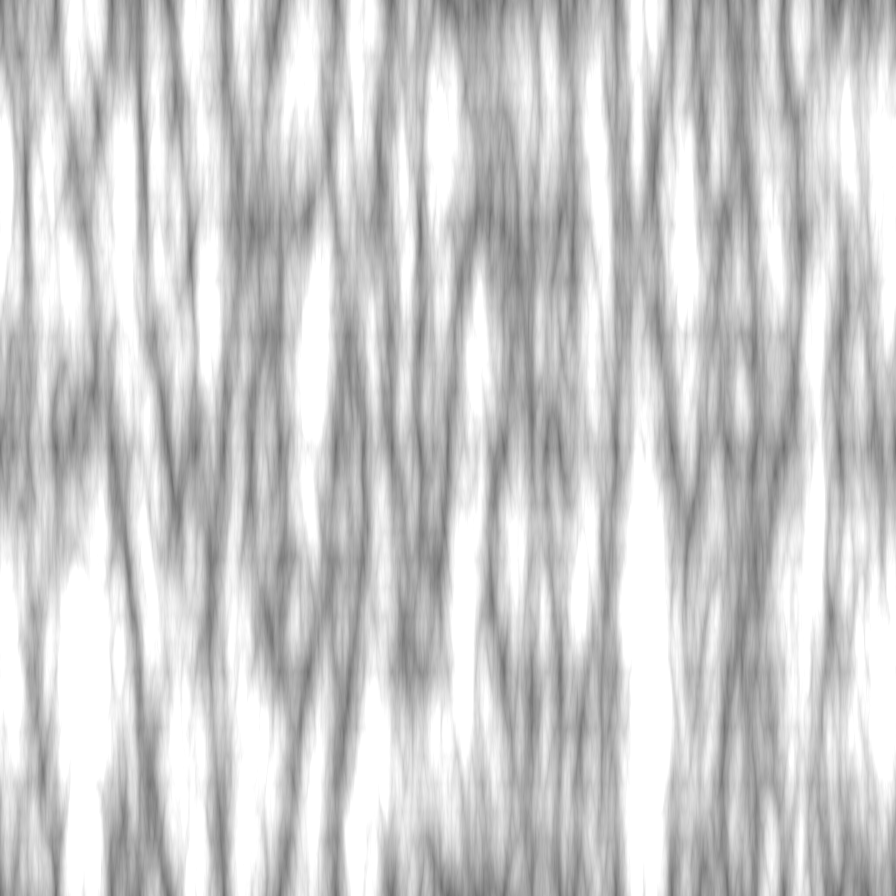
A WebGL 2 fragment shader for this texture:

```glsl
#version 300 es
precision highp float;
// Tiling grey fibres: vertically stretched turbulence with dark creases and white streaks.

uniform vec2 u_resolution;
out vec4 fragColor;

// Integer hash of a lattice cell, giving a unit gradient
vec2 gradient(ivec2 cell, int seed) {
    uint h = uint(cell.x) * 1597u + uint(cell.y) * 51749u + uint(seed) * 3923u;
    h = (h ^ (h >> 15u)) * 73856093u;
    h = (h ^ (h >> 13u)) * 19349663u;
    h ^= h >> 16u;
    float angle = 6.28319 * float(h & 65535u) / 65536.0;
    return vec2(cos(angle), sin(angle));
}

// Gradient noise that wraps after a whole number of cells
float wrappedNoise(vec2 p, ivec2 period, int seed) {
    ivec2 lo = ivec2(floor(p)) % period;
    ivec2 hi = (lo + 1) % period;
    vec2 f = fract(p);
    vec2 w = f * f * f * (f * (f * 6.0 - 15.0) + 10.0);
    float a = dot(gradient(lo, seed), f);
    float b = dot(gradient(ivec2(hi.x, lo.y), seed), f - vec2(1, 0));
    float c = dot(gradient(ivec2(lo.x, hi.y), seed), f - vec2(0, 1));
    float d = dot(gradient(hi, seed), f - vec2(1, 1));
    return mix(mix(a, b, w.x), mix(c, d, w.x), w.y);
}

// Sum of folded octaves; each fold leaves a thin dark crease
float fibres(vec2 uv) {
    ivec2 period = ivec2(16, 2);
    float amplitude = 1.0;
    float total = 0.0;
    for (int octave = 0; octave < 6; octave++) {
        total += amplitude * abs(wrappedNoise(uv * vec2(period), period, octave + 1));
        period *= 2;
        amplitude *= 0.5;
    }
    return total;
}

void main() {
    vec2 uv = gl_FragCoord.xy / u_resolution;
    float grey = 0.42 + 1.12 * fibres(uv);
    fragColor = vec4(vec3(min(grey, 1.0)), 1.0);
}
```
